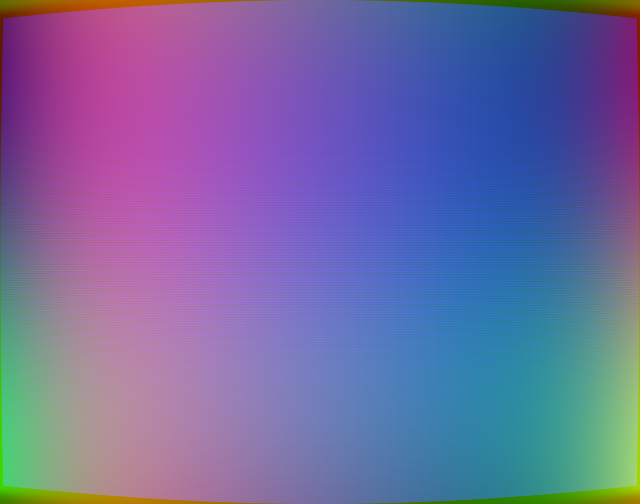
Give the GLSL for this background, as a WebGL 2 fragment shader.

```glsl
#version 300 es
precision highp float;

uniform vec2 u_resolution;
out vec4 fragColor;

const float TAU = 6.2831853;
const vec2 BULGE = vec2(0.011, 0.08);
const vec2 LINE_COUNT = vec2(256.0, 202.0);
const vec3 ROW_TINT = vec3(0.013, 0.002, 0.07);
const vec3 COLUMN_TINT = vec3(0.005, 0.003, 0.018);
const float BORDER_GREEN = 0.45;

// Curved tube: p runs from -1 to 1 on both axes.
vec2 bendScreen(vec2 p, vec2 bulge) {
    return p * (1.0 + bulge * p.yx * p.yx) * vec2(1.001, 1.0);
}

// A wave across the width, compressed toward both sides.
float redField(vec2 p) {
    float phase = TAU * 0.25 + 2.13 * p.x + 1.53 * p.x * p.x * p.x;
    return 0.445 + 0.28 * cos(phase) - 0.07 * p.y * p.x * p.x * p.x;
}

// Gentle vertical wave in the centre, a strong one at the sides.
float greenField(vec2 p) {
    float drop = 0.5 - 0.5 * p.y;
    float centre = 0.41 - 0.085 * cos(TAU * (drop - 0.25) / 1.05);
    float side = 0.47 - 0.38 * cos(TAU * (drop - 0.11) / 1.7);
    float sideAmount = min(pow(abs(p.x), 3.3), 1.0);
    return mix(centre, side, sideAmount);
}

// Broad dome, brightest in the middle.
float blueField(vec2 p) {
    vec2 q = p * p;
    return 0.785 - 0.29 * q.x - 0.16 * q.y * (1.0 - 0.6 * q.x);
}

float stripes(float position, float count) {
    return sin(TAU * position * count);
}

float bell(float x, float centre, float width) {
    float d = (x - centre) / width;
    return exp(-d * d);
}

void main() {
    vec2 uv = gl_FragCoord.xy / u_resolution;
    vec2 p = uv * 2.0 - 1.0;
    vec2 bent = bendScreen(p, BULGE);

    vec3 color = vec3(redField(p), greenField(p), blueField(p));

    // Border: blue vanishes and green settles to an even level.
    float depth = max(abs(bent.x), abs(bent.y)) - 1.0;
    float softness = 1.2 / u_resolution.y;
    float inside = 1.0 - smoothstep(-softness, softness, depth);
    color.g = mix(color.g, BORDER_GREEN, 0.9 * smoothstep(0.0, 0.07, depth));
    color.b *= inside;

    // Fine scan rows and columns, strongest near the centre.
    vec2 screen = bent * 0.5 + 0.5;
    float rows = stripes(screen.y, LINE_COUNT.y) * (0.35 + 0.65 * bell(p.y, -0.05, 0.55));
    float columns = stripes(screen.x, LINE_COUNT.x) * bell(p.x, 0.3, 0.35);
    color += inside * (ROW_TINT * rows + COLUMN_TINT * columns);

    fragColor = vec4(clamp(color, 0.0, 1.0), 1.0);
}
```
